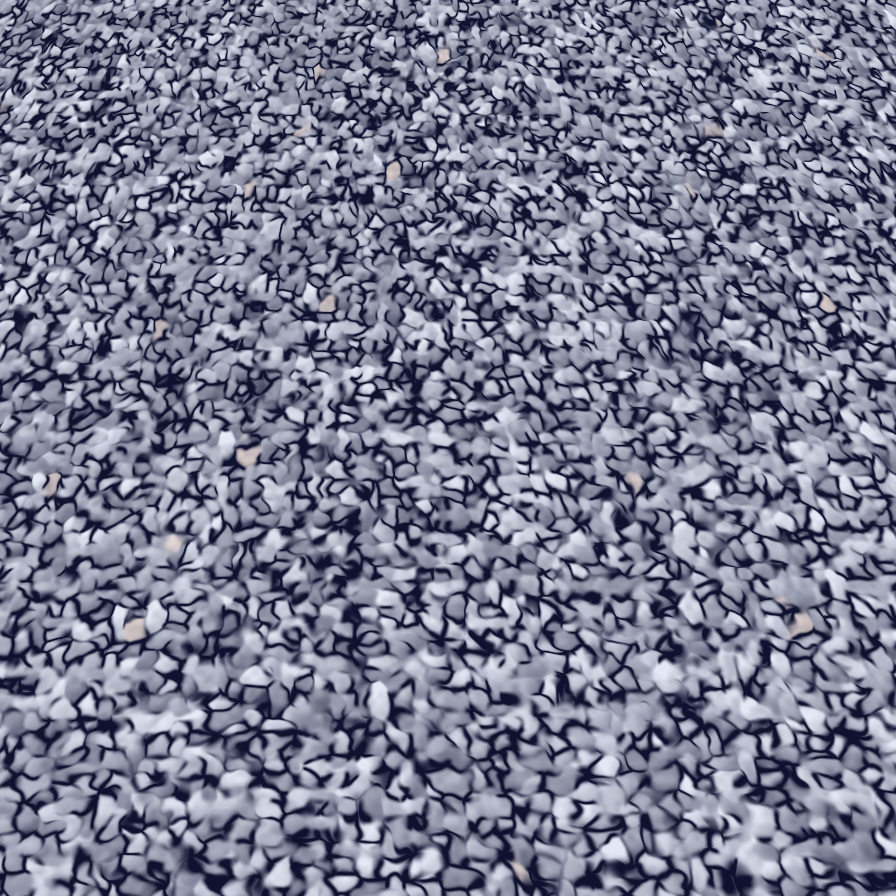
This texture is drawn by a WebGL 2 fragment shader. Its source:

```glsl
#version 300 es
precision highp float;
// Blue-grey crushed gravel receding in perspective, with broken navy shadows between the stones.

#define NEAR_SIZE 0.0250
#define FAR_SIZE 0.0112
#define STRETCH 1.38
#define LEAN -0.60
#define LEAN_SPREAD 2.40
#define GAP_WIDTH 0.27
#define BLEND 10.0
#define TINTED_SHARE 0.006
#define SHADOW_COLOR vec3(0.06, 0.07, 0.185)
#define STONE_COLOR vec3(0.83, 0.85, 0.91)
#define WARM_TINT vec3(1.06, 0.98, 0.91)

uniform vec2 u_resolution;
out vec4 fragColor;

float hash(vec2 p) {
    return fract(sin(dot(p, vec2(127.1, 311.7))) * 43758.5453);
}

vec2 hash2(vec2 p) {
    return vec2(hash(p), hash(p + vec2(37.3, 17.9)));
}

float noise(vec2 p) {
    vec2 cell = floor(p), f = fract(p);
    f = f * f * (3.0 - 2.0 * f);
    float low = mix(hash(cell), hash(cell + vec2(1.0, 0.0)), f.x);
    float high = mix(hash(cell + vec2(0.0, 1.0)), hash(cell + 1.0), f.x);
    return mix(low, high, f.y);
}

// Ground coordinates whose unit cells shrink evenly towards the top.
vec2 groundPlane(vec2 uv, float size) {
    return vec2((uv.x - 0.5) / size, -log(size) / (NEAR_SIZE - FAR_SIZE));
}

// Returns the blended stone tint and tone; gap is zero midway between two stones.
vec4 stones(vec2 p, out float gap) {
    vec2 home = floor(p);
    float nearest = 9.0, second = 9.0, total = 0.0;
    vec4 blended = vec4(0.0);

    for (int j = -2; j <= 2; j++) {
        for (int i = -2; i <= 2; i++) {
            vec2 cell = home + vec2(i, j);
            vec2 shape = hash2(cell + 71.7);
            vec2 look = hash2(cell + 153.1);
            vec2 offset = p - cell - 0.5 - 0.95 * (hash2(cell) - 0.5);

            // Each stone has its own direction, elongation and size.
            float angle = LEAN + LEAN_SPREAD * (shape.x - 0.5);
            float c = cos(angle), s = sin(angle);
            vec2 local = vec2(c * offset.x + s * offset.y, c * offset.y - s * offset.x);
            local *= vec2(1.0 / STRETCH, STRETCH);
            float dist = length(local) / mix(0.78, 1.25, shape.y);

            second = min(second, max(nearest, dist));
            nearest = min(nearest, dist);

            // A tilted top face, lit from the upper left.
            float tilt = 0.30 * (look.y - 0.5) * local.x;
            float light = 0.18 * dot(offset, vec2(-0.5, 0.85));
            float tone = mix(0.59, 1.02, look.x) + tilt + light;
            float warm = step(1.0 - TINTED_SHARE, look.y);
            vec3 tint = mix(vec3(1.0), WARM_TINT, warm + 0.12 * shape.y);

            float weight = exp(-BLEND * dist);
            blended += weight * vec4(tint, tone);
            total += weight;
        }
    }
    gap = second - nearest;
    return blended / total;
}

void main() {
    vec2 uv = gl_FragCoord.xy / u_resolution;
    float size = mix(NEAR_SIZE, FAR_SIZE, uv.y);
    vec2 p = groundPlane(uv, size);

    // Bend the outlines so that the stones look chipped.
    vec2 bend = vec2(noise(p * 1.7), noise(p * 1.7 + 43.0)) - 0.5;
    float gap;
    vec4 stone = stones(p + 0.38 * bend, gap);

    // Soft crevices that break into short strokes where stones touch.
    float pixel = 1.0 / (size * u_resolution.y);
    float width = GAP_WIDTH * mix(0.75, 1.3, noise(p * 0.9 + 9.0));
    float reach = gap / max(width, 1.2 * pixel);
    float depth = 1.14 * smoothstep(0.18, 0.66, noise(p * 1.5 + 87.0));
    float shadow = depth * exp(-reach * reach);

    // Fine grain on the faces and broad patches over the ground.
    float mottle = 0.16 * (noise(p * 2.6 + 21.0) - 0.5);
    float patches = 0.09 * (noise(p * 0.16 + 5.0) - 0.5);
    float nearness = 0.04 * (0.5 - uv.y);
    float tone = (stone.a + mottle + patches + nearness) * (1.0 - shadow);

    vec3 color = mix(SHADOW_COLOR, STONE_COLOR * stone.rgb, clamp(tone, 0.0, 1.08));
    fragColor = vec4(clamp(color, 0.0, 1.0), 1.0);
}
```
